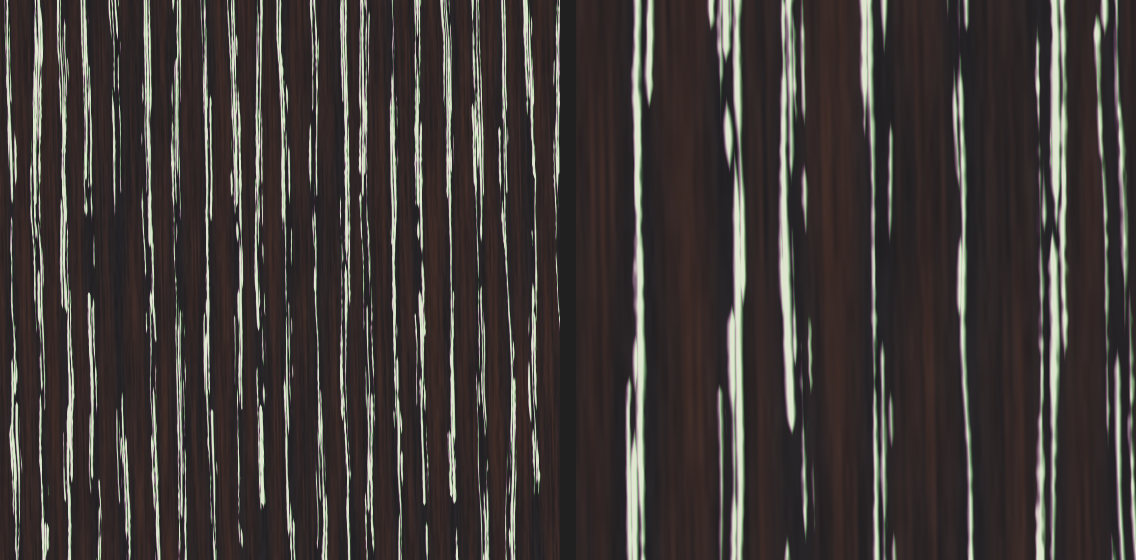
Left, the full canvas; right, a detail of the centre.
Write a WebGL 2 fragment shader that draws this texture.

```glsl
#version 300 es
precision highp float;
// Dark, finely grained wood with broken pale streaks running down its length.
uniform vec2 u_resolution;
out vec4 fragColor;

const float COLUMNS = 20.5;        // streak columns across the canvas
const float COLUMN_JITTER = 0.36;  // in column widths
const float SLANT = 0.018;         // sideways drift from top to bottom
const int STRANDS = 5;             // parallel strands in a column
const float STRAND_GAP = 0.0037;
const float THIN = 0.0003;         // half-widths of a strand
const float THICK = 0.0024;
const float SOFTNESS = 0.0014;     // edge blur
const float FRINGE = 0.00013;      // colour offset at the edges
const float FRAY = 0.0030;         // roughness of the strand edges
const float HALO = 0.0125;         // width of the black zone round a column

const vec3 BLACK_WOOD = vec3(0.130, 0.130, 0.145);
const vec3 BROWN_WOOD = vec3(0.224, 0.158, 0.142);
const vec3 PALE = vec3(0.87, 0.90, 0.81);

float hash(vec2 p) {
    return fract(sin(dot(p, vec2(127.1, 311.7))) * 43758.5453);
}

float noise(vec2 p) {
    vec2 cell = floor(p);
    vec2 f = fract(p);
    f = f * f * (3.0 - 2.0 * f);
    float low = mix(hash(cell), hash(cell + vec2(1.0, 0.0)), f.x);
    float high = mix(hash(cell + vec2(0.0, 1.0)), hash(cell + vec2(1.0)), f.x);
    return mix(low, high, f.y);
}

// Smooth random value along y, independent for each whole-numbered seed.
float wave(float y, float seed) {
    return noise(vec2(seed, y));
}

float columnCentre(float id, float y) {
    float centre = (id + 0.5 + COLUMN_JITTER * (hash(vec2(id, 7.0)) - 0.5)) / COLUMNS;
    centre += 0.009 * (wave(y * 3.0, id + 40.0) - 0.5);
    return centre + 0.003 * (wave(y * 13.0, id + 80.0) - 0.5);
}

// Signed depth inside one strand; x is measured from the column centre.
// Strands near the leading one are more often present and thicker.
float strandDepth(float x, float y, float seed, float side, float lead, float fray) {
    float shift = side * STRAND_GAP + 0.003 * (wave(y * 6.0, seed) - 0.5);
    float away = abs(side - lead);
    float presence = 0.76 * wave(y * 5.5 + 3.0, seed + 200.0)
                   + 0.24 * wave(y * 24.0, seed + 400.0);
    presence += 0.11 - 0.115 * away;
    float bulk = wave(y * 4.0, seed + 600.0) + 0.15 - 0.12 * away;
    float width = mix(THIN, THICK, clamp(bulk, 0.0, 1.0));
    float halfWidth = mix(-0.0028, width, smoothstep(0.38, 0.53, presence));
    float wear = 0.25 + 1.1 * wave(y * 7.0, seed + 800.0);
    return halfWidth - abs(x - shift) + FRAY * wear * (fray - 0.5);
}

vec3 woodColour(vec2 p, float halo) {
    float fine = noise(vec2(p.x * 340.0, p.y * 9.0));
    float broad = noise(vec2(p.x * 120.0 + 50.0, p.y * 4.0));
    float patches = noise(p * vec2(14.0, 3.5) + 20.0);
    float pores = noise(vec2(p.x * 430.0, p.y * 50.0));
    float brown = 0.70 + 0.25 * (patches - 0.5) + 0.6 * (fine - 0.5) + 0.5 * (broad - 0.5);
    brown = clamp(brown * (1.0 - 0.85 * halo), 0.0, 1.0);
    vec3 wood = mix(BLACK_WOOD, BROWN_WOOD, brown);
    return wood * (0.87 + 0.16 * fine + 0.14 * pores);
}

void main() {
    vec2 p = gl_FragCoord.xy / u_resolution.y;
    p.x += SLANT * (p.y - 0.5);

    // Long thin fibres that split and fray the strands.
    float fray = 0.65 * noise(vec2(p.x * 400.0, p.y * 34.0))
               + 0.35 * noise(vec2(p.x * 480.0 + 9.0, p.y * 130.0));

    // Nearest strands, one depth for each side of the colour fringe.
    vec2 depth = vec2(-1.0);
    float halo = 0.0;
    float home = floor(p.x * COLUMNS);
    for (int i = -1; i <= 1; i++) {
        float id = home + float(i);
        float x = p.x - columnCentre(id, p.y);
        float spread = HALO * (0.7 + 0.6 * wave(p.y * 5.0, id + 120.0));
        halo = max(halo, exp(-x * x / (spread * spread)));
        float lead = 3.6 * (wave(p.y * 3.0, id + 160.0) - 0.5);
        for (int s = 0; s < STRANDS; s++) {
            float side = float(s) - 0.5 * float(STRANDS - 1);
            float seed = id * float(STRANDS) + float(s) + 1000.0;
            depth.x = max(depth.x, strandDepth(x + FRINGE, p.y, seed, side, lead, fray));
            depth.y = max(depth.y, strandDepth(x - FRINGE, p.y, seed, side, lead, fray));
        }
    }

    // Violet on the left edges, green on the right edges.
    float edge = max(SOFTNESS, 0.7 / u_resolution.y);
    vec2 ink = smoothstep(-edge, edge, depth);
    vec3 colour = mix(woodColour(p, halo), PALE, ink.xyx);
    fragColor = vec4(colour, 1.0);
}
```
